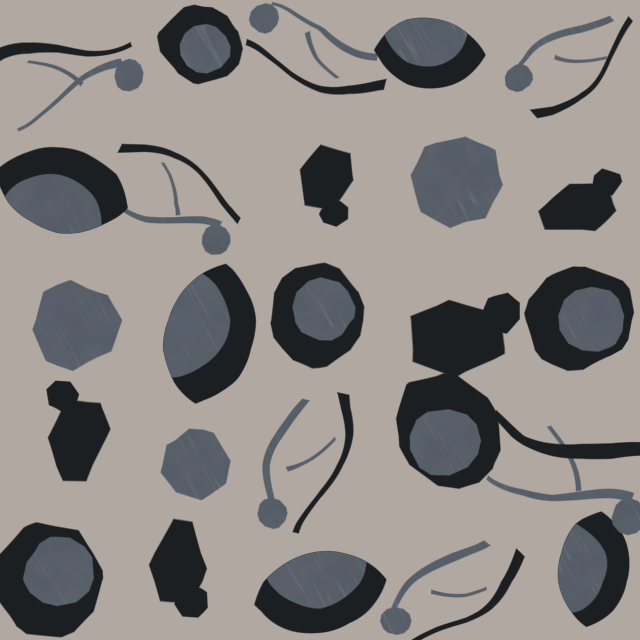
Write a WebGL 2 fragment shader that draws this pattern.

```glsl
#version 300 es
precision highp float;
// Scattered paper cut-outs: dark pods and eyes with slate insets, chips, discs and wavy strands on beige.

#define BEIGE vec3(0.69, 0.66, 0.63)
#define INK vec3(0.11, 0.12, 0.13)
#define SLATE vec3(0.34, 0.37, 0.41)
#define JITTER 0.065        // spread of a piece around its cell centre
#define SIZE_SPREAD 0.4     // range of piece scales around 1
#define ROUGHNESS 0.008     // waviness of the cut edges
#define STRAND_WIDTH 0.007  // half width of dark strands
#define LIMB_WIDTH 0.0045   // half width of slate limbs
#define SCRATCHES 0.07      // strength of the marks on slate
#define SEED 17.0

out vec4 fragColor;
uniform vec2 u_resolution;

const int GRID = 5;
const float TAU = 6.2831853;

float hash(vec2 p) {
    vec3 q = fract(p.xyx * 0.1031);
    q += dot(q, q.yzx + 33.33);
    return fract((q.x + q.y) * q.z);
}

// Linear value noise; its creases give the edges a hand-cut look.
float noise(vec2 p) {
    vec2 i = floor(p), f = p - i;
    float low = mix(hash(i), hash(i + vec2(1, 0)), f.x);
    float high = mix(hash(i + vec2(0, 1)), hash(i + vec2(1, 1)), f.x);
    return mix(low, high, f.y);
}

vec2 rotate(vec2 p, float angle) {
    float c = cos(angle), s = sin(angle);
    return vec2(c * p.x + s * p.y, c * p.y - s * p.x);
}

// Convex polygon from half planes with uneven offsets.
float polygon(vec2 p, float radius, int sides, float uneven, float seed) {
    float d = -1.0;
    for (int k = 0; k < sides; k++) {
        float angle = TAU * float(k) / float(sides);
        float offset = 1.0 + uneven * (hash(vec2(seed, float(k))) - 0.5);
        d = max(d, dot(p, vec2(cos(angle), sin(angle))) - radius * offset);
    }
    return d;
}

// Tapering sine strand along x.
float strand(vec2 p, float halfLength, float width, float phase) {
    float bend = p.x * 19.0 + phase;
    float slope = 0.5 * cos(bend);
    float taper = width * (1.0 + 0.45 * sin(p.x * 13.0 - phase));
    float across = abs(p.y - 0.026 * sin(bend)) / sqrt(1.0 + slope * slope);
    return max(across - taper, abs(p.x) - halfLength);
}

// Almond pod: overlap of two discs.
float pod(vec2 p) {
    return length(vec2(p.x, abs(p.y) + 0.046)) - 0.101;
}

// Merges one piece into the layers: x = slate limbs, y = ink, z = slate insets.
void addPiece(vec2 p, int rank, float seed, inout vec3 layers) {
    float a = hash(vec2(seed, 51.0)), b = hash(vec2(seed, 67.0));
    float scale = 1.0 + SIZE_SPREAD * (b - 0.5);
    vec2 q = rotate(p, TAU * a) / scale;
    vec3 d = vec3(1.0);
    if (rank < 5) {                       // eye
        d.y = polygon(q * vec2(1.0, 0.92), 0.072, 14, 0.14, seed);
        d.z = polygon(q - vec2(0.015 * b, 0.012), 0.047, 13, 0.05, seed + 9.0);
    } else if (rank < 10) {               // pod with a curved inset
        q /= 1.1;
        d.y = pod(q);
        d.z = max(d.y, length(q - vec2(0.02 * b - 0.01, 0.05)) - 0.07);
        d *= 1.1;
    } else if (rank < 15) {               // dark chip with a knob
        d.y = polygon(q * vec2(0.7, 1.0), 0.043, 6, 0.4, seed);
        d.y = min(d.y, polygon(q - vec2(0.06, 0.025), 0.025, 7, 0.3, seed + 5.0));
    } else if (rank >= 20 && rank < 23) { // slate facet
        d.z = polygon(q, 0.06, 8, 0.12, seed);
    } else {                              // dark strand beside a forked limb
        d.y = strand(q - vec2(0.0, 0.035), 0.12, STRAND_WIDTH, TAU * b);
        vec2 limb = q + vec2(0.0, 0.035);
        vec2 fork = rotate(limb, -1.0) + vec2(0.04, 0.0);
        d.x = strand(limb, 0.095, LIMB_WIDTH, TAU * a);
        d.x = min(d.x, strand(fork, 0.045, LIMB_WIDTH, 1.0));
        d.z = polygon(limb - vec2(0.1, 0.0), 0.024, 12, 0.06, seed);
    }
    layers = min(layers, d * scale);
}

void main() {
    vec2 uv = gl_FragCoord.xy / u_resolution;
    float edge = 0.9 / min(u_resolution.x, u_resolution.y);
    vec2 wobble = vec2(noise(uv * 22.0), noise(uv * 22.0 + 40.0)) - 0.5;
    vec2 cut = uv + ROUGHNESS * wobble;

    // One piece per cell; the ranks are a shuffle, so every kind keeps its share.
    vec3 layers = vec3(1.0);
    for (int y = 0; y < GRID; y++) {
        for (int x = 0; x < GRID; x++) {
            vec2 cell = vec2(x, y);
            vec2 shift = vec2(hash(cell + SEED), hash(cell + SEED + 31.0)) - 0.5;
            vec2 p = cut - (cell + 0.5) / float(GRID) - JITTER * shift;
            int rank = (7 * x + 5 * x * x + 10 * y) % 25;
            if (dot(p, p) < 0.05) addPiece(p, rank, float(rank) * 3.7 + SEED, layers);
        }
    }

    // Slate surface: soft mottling and steep pale scratches.
    float mottle = noise(uv * 34.0) + 0.5 * noise(uv * 90.0) - 0.75;
    float streak = noise(rotate(uv, 0.5) * vec2(250.0, 16.0));
    float scratch = smoothstep(0.72, 0.95, streak) * noise(uv * 25.0 + 70.0);
    vec3 slate = SLATE + 0.022 * mottle + SCRATCHES * scratch;

    // Limbs at the bottom, ink above, insets on top.
    vec3 cover = 1.0 - smoothstep(-edge, edge, layers);
    vec3 color = mix(BEIGE, slate, cover.x);
    color = mix(color, INK, cover.y);
    color = mix(color, slate, cover.z);
    fragColor = vec4(color, 1.0);
}
```
